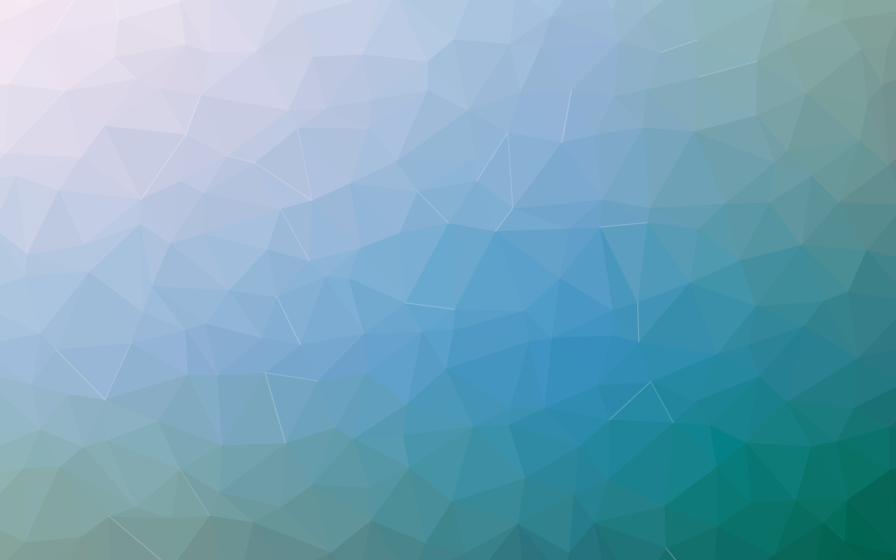
Reproduce this background procedurally as a WebGL 2 fragment shader.

```glsl
#version 300 es
precision highp float;
// Low-poly facets over a diagonal blend from pale pink through blue to deep green.
// A jittered grid is split into triangles along the better diagonal of each quad;
// each facet takes the mean, in a Lab-like space, of a column and a row colour.

#define CELL 0.087          // grid spacing, in canvas heights
#define JITTER 0.86         // share of a cell that a vertex may wander
#define RAMP_SPAN 0.85      // part of the colour ramp that the canvas covers
#define SHADE 0.018         // random brightness of a facet
#define SEAM_SHARE 0.03     // share of edges drawn as a pale seam
#define SEAM_WIDTH 0.0014   // seam half width, in canvas heights
#define SEAM_ALPHA 0.22

uniform vec2 u_resolution;
out vec4 fragColor;

const vec3 RAMP[9] = vec3[9](
  vec3(1.00, 0.97, 0.98), vec3(0.93, 0.89, 0.94), vec3(0.82, 0.82, 0.90),
  vec3(0.65, 0.74, 0.86), vec3(0.40, 0.66, 0.81), vec3(0.21, 0.56, 0.75),
  vec3(0.01, 0.51, 0.54), vec3(0.00, 0.42, 0.35), vec3(0.00, 0.27, 0.21));

const mat3 RGB_TO_XYZ = mat3(0.412, 0.213, 0.019,
                             0.358, 0.715, 0.119,
                             0.180, 0.072, 0.950);

vec2 hash2(vec2 p) {
  vec3 q = fract(p.xyx * vec3(0.1031, 0.1030, 0.0973));
  q += dot(q, q.yzx + 33.33);
  return fract((q.xx + q.yz) * q.zy);
}

float cross2(vec2 a, vec2 b) { return a.x * b.y - a.y * b.x; }

// Cube roots of XYZ: mixing here equals mixing in Lab.
vec3 toLab(vec3 rgb) {
  return pow(RGB_TO_XYZ * pow(rgb, vec3(2.2)), vec3(1.0 / 3.0));
}

vec3 fromLab(vec3 lab) {
  vec3 linear = inverse(RGB_TO_XYZ) * (lab * lab * lab);
  return pow(max(linear, 0.0), vec3(1.0 / 2.2));
}

vec3 rampLab(float t) {
  float s = clamp(4.0 + 8.0 * RAMP_SPAN * (t - 0.5), 0.0, 7.999);
  int i = int(s);
  return mix(toLab(RAMP[i]), toLab(RAMP[i + 1]), fract(s));
}

vec3 facetColor(vec2 centre) {
  float aspect = u_resolution.x / u_resolution.y;
  vec3 lab = 0.5 * (rampLab(centre.x / aspect) + rampLab(1.0 - centre.y));
  return fromLab(lab) + SHADE * (hash2(centre * 917.0).x - 0.5);
}

vec2 vertexAt(vec2 cell) {
  return CELL * (cell + 0.5 + JITTER * (hash2(cell + 71.0) - 0.5));
}

// Signed distance to the line a-b, positive on its left.
float sideDistance(vec2 p, vec2 a, vec2 b) {
  return cross2(b - a, p - a) / length(b - a);
}

// Pale line on a few random edges, fading along its length.
float seam(vec2 p, vec2 a, vec2 b, float px) {
  vec2 pick = hash2((a + b) * 731.0);
  if (pick.x > SEAM_SHARE) return 0.0;
  vec2 e = b - a;
  float h = clamp(dot(p - a, e) / dot(e, e), 0.0, 1.0);
  float d = length(p - a - h * e);
  return (1.0 - smoothstep(0.0, SEAM_WIDTH + 0.5 * px, d)) * (0.5 + 0.5 * pick.y);
}

// Adds one counter-clockwise triangle: rgb sum and weight in acc, seam in line.
void addFacet(vec2 p, vec2 a, vec2 b, vec2 c, float px, inout vec4 acc, inout float line) {
  float d = min(sideDistance(p, a, b), min(sideDistance(p, b, c), sideDistance(p, c, a)));
  float cover = clamp(d / px + 0.5, 0.0, 1.0);
  if (cover > 0.0) acc += cover * vec4(facetColor((a + b + c) / 3.0), 1.0);
  line = max(line, max(seam(p, a, b, px), max(seam(p, b, c, px), seam(p, c, a, px))));
}

void main() {
  float px = 1.0 / u_resolution.y;
  vec2 p = gl_FragCoord.xy * px;
  vec2 cell = floor(p / CELL);
  vec4 acc = vec4(0.0);
  float line = 0.0;

  for (int j = -1; j <= 0; j++) {
    for (int i = -1; i <= 0; i++) {
      vec2 base = cell + vec2(i, j);
      vec2 a = vertexAt(base);
      vec2 b = vertexAt(base + vec2(1, 0));
      vec2 c = vertexAt(base + vec2(1, 1));
      vec2 d = vertexAt(base + vec2(0, 1));
      // Sine of the angles at b and d together: positive favours diagonal a-c.
      float angles = cross2(c - b, a - b) * dot(a - d, c - d)
                   + dot(c - b, a - b) * cross2(a - d, c - d);
      if (angles > 0.0) {
        addFacet(p, a, b, c, px, acc, line);
        addFacet(p, a, c, d, px, acc, line);
      } else {
        addFacet(p, a, b, d, px, acc, line);
        addFacet(p, b, c, d, px, acc, line);
      }
    }
  }
  vec3 color = acc.rgb / max(acc.a, 0.001);
  fragColor = vec4(mix(color, vec3(1.0), SEAM_ALPHA * line), 1.0);
}
```
